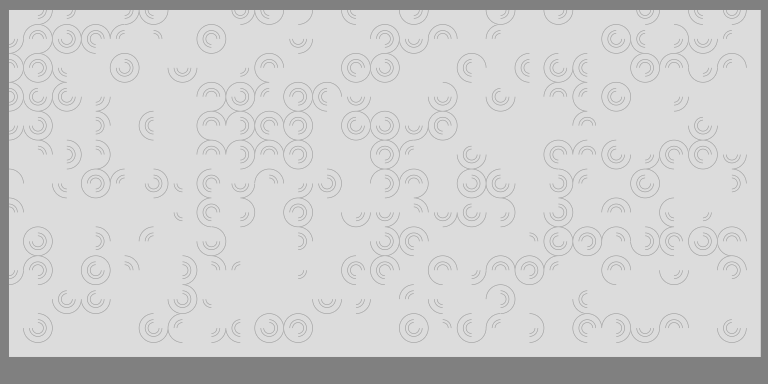
A Shadertoy shader for this pattern:

```glsl
// Thin concentric arcs on a light panel inside an uneven grey frame.
// Each grid node may carry a wide arc that touches its neighbours and two
// small inner arcs, all spanning whole quarters in random directions.

#define PITCH 0.0753                    // node spacing, in canvas heights
#define PANEL_CORNER vec2(0.0234, 0.974) // upper left corner of the panel
#define GRID vec2(26.0, 12.0)           // panel size in nodes
#define DENSITY 0.64                    // share of nodes in use
#define CLUMPING 0.45                   // how strongly gaps gather
#define LINE_WIDTH 0.021                // in node spacings
#define OUTER_RADIUS 0.5
#define MIDDLE_RADIUS 0.29
#define INNER_RADIUS 0.19
#define PANEL_COLOR vec3(0.863)
#define FRAME_COLOR vec3(0.502)
#define INK_COLOR vec3(0.62)

const float TAU = 6.2831853;

vec3 hash3(vec2 p) {
    vec3 q = fract(p.xyx * vec3(0.1031, 0.1030, 0.0973));
    q += dot(q, q.yxz + 33.33);
    return fract((q.xxy + q.yzz) * q.zyx);
}

// Gradient noise, roughly -0.7 to 0.7
float cornerSlope(vec2 cell, vec2 offset) {
    float angle = TAU * hash3(cell + 71.0).x;
    return dot(vec2(cos(angle), sin(angle)), offset);
}

float gradientNoise(vec2 p) {
    vec2 i = floor(p), f = fract(p);
    vec2 u = f * f * f * (f * (f * 6.0 - 15.0) + 10.0);
    vec2 e = vec2(1.0, 0.0);
    float low  = mix(cornerSlope(i, f), cornerSlope(i + e, f - e), u.x);
    float high = mix(cornerSlope(i + e.yx, f - e.yx), cornerSlope(i + 1.0, f - 1.0), u.x);
    return mix(low, high, u.y);
}

// Box-filtered coverage of a line, exact even below one pixel
float lineCoverage(float dist, float px) {
    vec2 edges = (vec2(0.5, -0.5) * LINE_WIDTH - dist) / px + 0.5;
    edges = clamp(edges, 0.0, 1.0);
    return edges.x - edges.y;
}

// Arc of whole quarters, beginning at quarter number start
float arc(vec2 p, float radius, float start, float quarters, float px) {
    if (quarters < 0.5) return 0.0;
    float ring = lineCoverage(abs(length(p) - radius), px);
    if (quarters > 3.5) return ring;
    float turn = atan(p.y, p.x) / TAU - (start + 0.5 * quarters) / 4.0;
    float fromMiddle = abs(fract(turn + 0.5) - 0.5);
    float inside = (quarters / 8.0 - fromMiddle) * TAU * radius;
    return ring * clamp(inside / px + 0.5, 0.0, 1.0);
}

// All arcs of one node
float motif(vec2 node, vec2 p, float px) {
    float used = hash3(node + 13.0).y;
    if (used > DENSITY + CLUMPING * gradientNoise(node * 0.23 + 4.6)) return 0.0;

    vec3 rnd = hash3(node + 37.0);
    float start = floor(rnd.x * 4.0);
    float quarters = 1.0 + floor(rnd.y * 3.0);
    float extra = floor(rnd.z * 3.0) - 1.0;   // outer arc: shorter, equal or longer
    float outerStart = start - max(extra, 0.0) * step(0.5, used / DENSITY);

    float ink = arc(p, OUTER_RADIUS, outerStart, quarters + extra, px);
    ink = max(ink, arc(p, MIDDLE_RADIUS, start, quarters, px));
    return max(ink, arc(p, INNER_RADIUS, start, quarters, px));
}

void mainImage(out vec4 fragColor, in vec2 fragCoord) {
    // Grid space: origin at the panel's upper left corner, y pointing down
    vec2 uv = fragCoord / iResolution.y;
    vec2 p = (uv - PANEL_CORNER) * vec2(1.0, -1.0) / PITCH;
    float px = 1.0 / (iResolution.y * PITCH);

    // Arcs of the nearest node and its neighbours
    vec2 nearest = floor(p + 0.5);
    float ink = 0.0;
    for (int y = -1; y <= 1; y++) {
        for (int x = -1; x <= 1; x++) {
            vec2 node = nearest + vec2(x, y);
            bool onGrid = all(greaterThanEqual(node, vec2(0.0))) && all(lessThan(node, GRID));
            if (onGrid) ink = max(ink, motif(node, p - node, px));
        }
    }

    // Panel clipped by the frame
    vec2 border = min(p, GRID - p);
    float panel = clamp(min(border.x, border.y) / px + 0.5, 0.0, 1.0);
    vec3 color = mix(PANEL_COLOR, INK_COLOR, ink);
    fragColor = vec4(mix(FRAME_COLOR, color, panel), 1.0);
}
```
